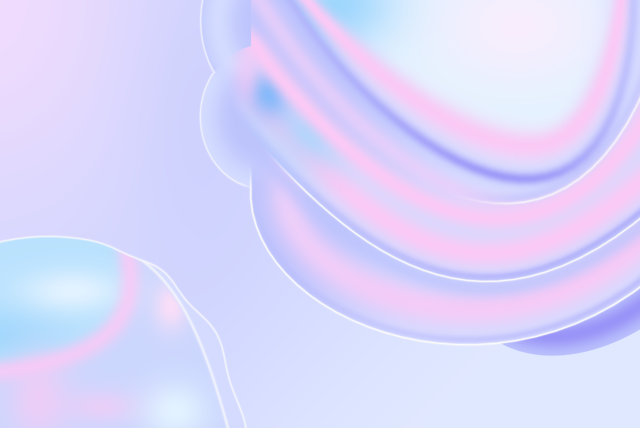
A Shadertoy shader for this background:

```glsl
// Draws glossy pastel liquid folds and a glassy blob on a soft lavender gradient.

const vec3 PINK = vec3(.98, .79, .96), LILAC = vec3(.92, .81, .98);
const vec3 LAVENDER = vec3(.74, .77, .99), VIOLET = vec3(.6, .58, .97);
const vec3 MIST = vec3(.83, .86, 1), ICE = vec3(.89, .95, 1);
const vec3 SKY = vec3(.62, .84, .99), WHITE = vec3(.98);

// Cubic curve with straight ends: x = distance (positive on its left), y = place along it
vec2 path(vec2 p, mat4x2 k) {
  const float N = 28.;
  vec2 start = k[0], nearest = vec2(9, 0);
  for (float i = 0.; i < N; i++) {
    float t = (i + 1.) / N, s = 1. - t;
    vec2 end = k * vec4(s*s*s, 3.*s*s*t, 3.*s*t*t, t*t*t);
    vec2 e = end - start, q = p - start;
    float h = clamp(dot(q, e) / dot(e, e), i < .5 ? -9. : 0., i > N - 1.5 ? 9. : 1.);
    float dist = length(q - e * h);
    if (dist < abs(nearest.x)) {
      float side = e.x * q.y < e.y * q.x ? -1. : 1.;
      nearest = vec2(side * dist, clamp((i + h) / N, 0., 1.));
    }
    start = end;
  }
  return nearest;
}

void paint(inout vec3 col, vec3 ink, float amount) { col = mix(col, ink, amount); }

float band(float d, float center, float width) {
  float x = (d - center) / width;
  return exp(-x * x);
}

float glow(vec2 p, float x, float y, float rx, float ry) {
  return band(p.x, x, rx) * band(p.y, y, ry);
}

float ellipse(vec2 p, vec2 center, vec2 radius) {
  return (1. - length((p - center) / radius)) * radius.x;
}

float cover(float d) {
  float px = .8 / iResolution.y;
  return smoothstep(-px, px, d);
}

vec3 backdrop(vec2 p) {
  vec3 col = mix(vec3(.82, .84, 1), vec3(.88, .91, 1), smoothstep(0., 1.1, p.x - p.y));
  paint(col, vec3(.94, .86, .99), glow(p, -.05, 1., .42, .5));
  paint(col, vec3(.79, .81, .99), .6 * glow(p, .47, .72, .16, .4));
  return col;
}

void folds(inout vec3 col, vec2 p) {
  // Violet sheet tucked under the lower right edge
  float tuck = path(p, mat4x2(1.152, .209, 1.25, .141, 1.406, .16, 1.543, .262)).x;
  paint(col, mix(LAVENDER, VIOLET, band(tuck, .045, .03)), cover(tuck) * step(1.1, p.x));

  // Two rounded lobes on the left
  float upper = ellipse(p, vec2(.625, .951), vec2(.156, .2));
  float lower = ellipse(p, vec2(.615, .727), vec2(.147, .168));
  paint(col, mix(LAVENDER, MIST, band(upper, .04, .04)), cover(upper));
  vec3 ink = mix(MIST, LAVENDER, smoothstep(0., .08, lower));
  paint(col, ink, cover(lower) * smoothstep(.88, .8, p.y));
  float rim = band(p.y < .83 ? lower : upper, 0., .0022);
  paint(col, WHITE, .7 * rim * smoothstep(.6, .56, p.x));

  // Broad outer fold
  vec2 outer = path(p, mat4x2(.586, .566, .566, .268, 1.123, .023, 1.523, .35));
  vec2 crease = path(p, mat4x2(.586, .688, .82, .424, 1.113, .16, 1.523, .512));
  float body = cover(outer.x), inside = max(body, cover(lower)) * smoothstep(.52, .6, p.x);
  ink = mix(LAVENDER, MIST, smoothstep(.2, .6, outer.y));
  paint(ink, mix(LILAC, PINK, outer.y), band(outer.x, .085, .045) * smoothstep(.74, .58, p.y));
  paint(ink, LAVENDER, .75 * band(crease.x, -.015, .025));
  paint(ink, VIOLET, .4 * band(outer.x, .012, .009) * outer.y);
  paint(col, ink, body * mix(1., smoothstep(0., .06, outer.x), smoothstep(.56, .66, p.y)));
  paint(col, WHITE, smoothstep(.62, .55, p.y) * band(outer.x, 0., .0026));

  // Middle fold with a blue pocket
  ink = mix(LAVENDER, MIST, smoothstep(0., .035, crease.x));
  paint(ink, PINK, band(crease.x, .065, .035));
  paint(ink, SKY, .8 * glow(p, .74, .7, .1, .09));
  paint(ink, vec3(.49, .72, .98), glow(p, .63, .785, .055, .06));
  paint(ink, PINK, .75 * glow(p, .565, .85, .04, .075));
  paint(col, ink, cover(crease.x) * inside);
  paint(col, WHITE, body * band(crease.x, 0., .0026) * smoothstep(.61, .72, p.x));
  paint(col, VIOLET, .45 * body * band(crease.x, .012, .007) * crease.y);

  // Pink ridge, fine thread and the pale bands between
  vec2 ridge = path(p, mat4x2(.586, .906, .879, .512, 1.25, .268, 1.543, .775));
  vec2 groove = path(p, mat4x2(.684, 1, .957, .58, 1.465, .316, 1.479, 1.02));
  vec2 thread = path(p, mat4x2(.605, .922, .918, .502, 1.348, .316, 1.533, .863));
  ink = mix(LAVENDER, MIST, smoothstep(.1, .55, ridge.y));
  paint(ink, LILAC, .8 * band(groove.x, -.065, .025));
  paint(col, ink, inside * smoothstep(-.025, .035, ridge.x));
  paint(col, PINK, inside * band(ridge.x, 0., .027) * smoothstep(.97, .9, p.y));
  float visible = smoothstep(.42, .62, thread.y) * body;
  paint(col, LAVENDER, .6 * visible * band(thread.x, .012, .012));
  paint(col, WHITE, .8 * visible * band(thread.x, 0., .003));

  // Bright inner bowl
  float arch = sin(3.1416 * groove.y);
  ink = mix(MIST, ICE, smoothstep(0., .12, groove.x));
  paint(ink, SKY, glow(p, .79, .99, .14, .1));
  paint(ink, vec3(.97, .93, .99), glow(p, 1.21, .94, .2, .14));
  paint(ink, PINK, band(groove.x, .025 + .05 * arch, .018 + .02 * arch));
  paint(col, ink, body * smoothstep(-.008, .008, groove.x));
  paint(col, VIOLET, body * (.3 + .6 * arch * arch) * band(groove.x, -.002, .014));
}

void blob(inout vec3 col, vec2 p) {
  vec2 skin = path(p, mat4x2(.57, -.016, .527, .355, .254, .502, -.02, .43));
  float shell = path(p, mat4x2(.537, -.016, .459, .277, .391, .375, .254, .438)).x;
  float vein = path(p, mat4x2(-.02, .14, .176, .16, .313, .22, .293, .375)).x;
  skin.x += .007 * sin(skin.y * 26. + 1.5) * smoothstep(.8, .4, skin.y);
  vec3 gel = mix(LAVENDER, SKY, smoothstep(-.015, .03, vein));
  gel = mix(gel, ICE, .4);
  paint(gel, SKY, .8 * glow(p, 0., .22, .14, .065));
  paint(gel, ICE, glow(p, .17, .32, .12, .05));
  paint(gel, PINK, .8 * band(vein, -.01, .025));
  paint(gel, PINK, .7 * glow(p, .09, .07, .07, .1));
  paint(gel, PINK, .6 * glow(p, .24, .05, .09, .04));
  paint(gel, vec3(.98, .87, .97), glow(p, .4, .285, .04, .055));
  paint(gel, ICE, glow(p, .41, .04, .075, .065));
  gel = mix(MIST, gel, smoothstep(-.004, .012, shell));
  paint(gel, WHITE, .75 * band(shell, 0., .0035));
  paint(col, gel, cover(skin.x));
  paint(col, WHITE, .8 * band(skin.x, 0., .0025));
}

void mainImage(out vec4 fragColor, in vec2 fragCoord) {
  vec2 p = fragCoord / iResolution.y;
  vec3 col = backdrop(p);
  folds(col, p);
  blob(col, p);
  fragColor = vec4(col, 1);
}
```
